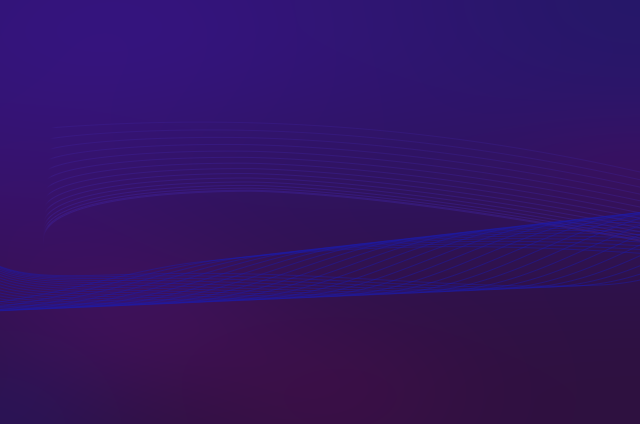
Write a WebGL 1 fragment shader that draws this background.

```glsl
precision highp float;
// Violet gradient backdrop with a fan of thin arcs above a twisted ribbon of blue lines.

uniform vec2 u_resolution;

#define ARC_LINES 15
#define RIBBON_LINES 26
#define LINE_WIDTH 0.0023
#define ARC_ALPHA 0.42
#define RIBBON_ALPHA 0.50
#define HALF_TWIST 0.44
#define ARC_COLOR vec3(0.25, 0.14, 0.66)
#define RIBBON_COLOR vec3(0.10, 0.10, 0.68)

const float PI = 3.14159;

// Soft elliptical falloff around a centre
float glow(vec2 p, vec2 center, vec2 radius) {
  vec2 d = (p - center) / radius;
  return exp(-dot(d, d));
}

vec3 backdrop(vec2 p) {
  vec3 c = mix(vec3(0.18, 0.065, 0.25), vec3(0.185, 0.08, 0.44), smoothstep(0.05, 0.95, p.y));
  c += vec3(0.02, 0.0, 0.05) * glow(p, vec2(0.18, 0.92), vec2(0.35, 0.35));
  c += vec3(-0.035, 0.01, -0.03) * glow(p, vec2(1.0, 1.0), vec2(0.3, 0.25));
  c += vec3(0.025, -0.005, 0.04) * glow(p, vec2(0.0, 0.5), vec2(0.25, 0.25));
  c += vec3(0.035, -0.01, 0.0) * glow(p, vec2(1.0, 0.6), vec2(0.2, 0.13));
  c += vec3(0.055, 0.0, 0.055) * glow(p, vec2(0.22, 0.24), vec2(0.24, 0.2));
  c += vec3(0.04, -0.005, 0.02) * glow(p, vec2(0.53, 0.07), vec2(0.22, 0.2));
  c += vec3(-0.02, 0.01, 0.07) * glow(p, vec2(0.0, 0.0), vec2(0.2, 0.22));
  return c;
}

// Height of one arc: blend 0 is the shallow top arc, 1 the hooked bottom arc
float arcHeight(float x, float blend) {
  float fromPeak = x - 0.3125;
  float top = 0.712 - 0.249 * fromPeak * fromPeak;
  float hook = 1.0 - sqrt(clamp((x - 0.068) / 0.322, 0.0, 1.0));
  float fall = max(x - 0.39, 0.0) / 0.61;
  float bottom = 0.549 - 0.114 * pow(hook, 1.8) - 0.1176 * pow(fall, 1.5);
  return mix(top, bottom, blend);
}

// Height of one ribbon line, which touches the lower edge at x = contact
float ribbonHeight(float x, float contact) {
  float lower = 0.267 + 0.065 * x;
  float upper = 0.329 + 0.170 * x + 0.043 * exp(-17.0 * x);
  float phase = PI * (x - contact) / HALF_TWIST;
  if (phase < 0.0) phase *= 0.45;
  if (phase > PI) phase = PI + 0.35 * (phase - PI);
  return mix(lower, upper, 0.5 - 0.5 * cos(phase));
}

// Antialiased coverage of a line, from its vertical offset and slope
float stroke(float offset, float slope) {
  float pixel = 1.0 / u_resolution.y;
  float steepness = slope * u_resolution.y / u_resolution.x;
  float d = abs(offset) / sqrt(1.0 + steepness * steepness);
  float edge = clamp((0.5 * (LINE_WIDTH + pixel) - d) / pixel, 0.0, 1.0);
  return edge * min(1.0, LINE_WIDTH / pixel);
}

void main() {
  vec2 p = gl_FragCoord.xy / u_resolution;
  vec3 color = backdrop(p);
  float stepX = 0.001;

  // Fan of arcs, packed closer toward the bottom
  for (int i = 0; i < ARC_LINES; i++) {
    float t = float(i) / float(ARC_LINES - 1);
    float blend = 1.0 - pow(1.0 - t, 1.6);
    float y = arcHeight(p.x, blend);
    float slope = (arcHeight(p.x + stepX, blend) - y) / stepX;
    float start = mix(0.08, 0.068, blend);
    float fade = smoothstep(start - 0.002, start + 0.01, p.x) * mix(0.65, 1.0, blend);
    color = mix(color, ARC_COLOR, ARC_ALPHA * fade * stroke(p.y - y, slope));
  }

  // Ribbon lines, gathering brightly along both edges
  for (int i = 0; i < RIBBON_LINES; i++) {
    float contact = mix(-0.13, 0.94, float(i) / float(RIBBON_LINES - 1));
    float y = ribbonHeight(p.x, contact);
    float slope = (ribbonHeight(p.x + stepX, contact) - y) / stepX;
    color = mix(color, RIBBON_COLOR, RIBBON_ALPHA * stroke(p.y - y, slope));
  }

  gl_FragColor = vec4(color, 1.0);
}
```
